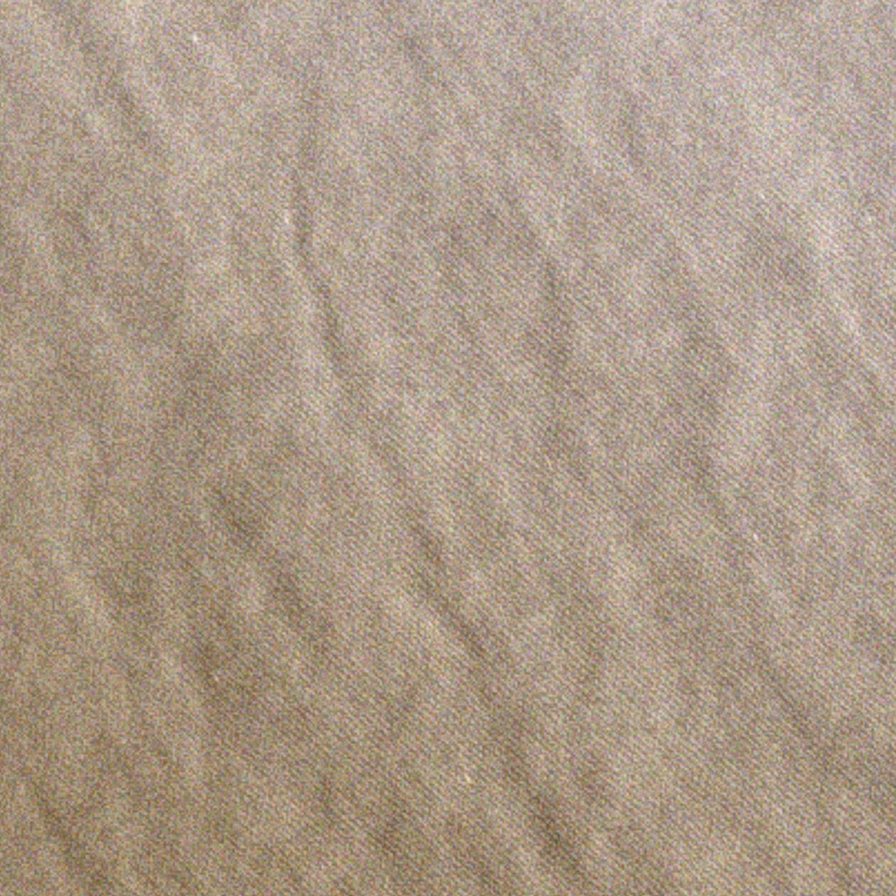
This texture is drawn by a WebGL 1 fragment shader. Its source:

```glsl
precision highp float;
// Draws softly creased beige twill cloth with diagonal ribs and coloured grain.
uniform vec2 u_resolution;

#define TAU 6.2831853
#define TWILL_RIBS 138.0
#define TWILL_DEPTH 0.054
#define FOLD_DEPTH 0.022
#define CREASE_DEPTH 0.100
#define PUCKER_DEPTH 0.10
#define GRAIN_SCALE 350.0
#define GRAIN_LUMA 0.17
#define GRAIN_CHROMA 0.135
#define TAN_SHADE vec3(0.615, 0.536, 0.435)
#define PALE_LIGHT vec3(0.738, 0.680, 0.645)

vec3 hash3(vec2 cell) {
  vec3 h = fract(cell.xyx * vec3(0.1031, 0.1030, 0.0973));
  h += dot(h, h.yxz + 33.33);
  return fract((h.xxy + h.yzz) * h.zyx);
}

// Three independent channels of smooth value noise
vec3 noise3(vec2 p) {
  vec2 i = floor(p);
  vec2 f = fract(p);
  f = f * f * (3.0 - 2.0 * f);
  vec3 low = mix(hash3(i), hash3(i + vec2(1.0, 0.0)), f.x);
  vec3 high = mix(hash3(i + vec2(0.0, 1.0)), hash3(i + 1.0), f.x);
  return mix(low, high, f.y);
}

// Broad slanting folds from layered, warped sines, fading in and out in patches
float folds(vec2 p) {
  vec2 q = p;
  float sum = 0.0;
  float freq = 12.0;
  float weight = 1.0;
  for (int i = 0; i < 5; i++) {
    float layer = float(i);
    float angle = 0.42 + 0.3 * sin(layer * 2.4) + 0.25 * p.x;
    q += 0.55 / freq * sin(q.yx * freq * 0.7 + layer * 2.1);
    float patchy = smoothstep(0.25, 0.8, noise3(q * freq * 0.22 + layer * 7.0).x);
    sum += weight * patchy * sin(dot(q, vec2(cos(angle), sin(angle))) * freq + layer * 1.7);
    freq *= 1.6;
    weight *= 0.8;
  }
  return sum;
}

// One long bent crease: a lit ridge beside a narrow darker valley
float crease(vec2 p) {
  float drop = 0.68 - p.y;
  float bend = 0.23 * (drop + sqrt(drop * drop + 0.004));
  float wobble = 0.007 * sin(p.y * 31.0) + 0.004 * sin(p.y * 67.0 + 1.0);
  float d = p.x - 0.335 - bend - wobble;
  float width = mix(0.024, 0.011, smoothstep(0.3, 0.75, p.y));
  float valley = exp(-pow(d / width, 2.0)) * (d < 0.0 ? exp(d / width) : 1.0);
  float ridge = exp(-pow((d + 1.7 * width) / width, 2.0));
  float strength = 0.72 + 0.28 * sin(p.y * 19.0 + 0.8);
  float ends = smoothstep(-0.1, 0.15, p.y) * (1.0 - smoothstep(0.68, 0.92, p.y));
  return (0.5 * ridge - valley) * strength * ends;
}

// Small puckers, lit from the upper left and stretched along the folds
float puckers(vec2 p) {
  vec2 q = mat2(0.86, -0.5, 0.5, 0.86) * p;
  vec2 light = vec2(0.45, -0.25);
  vec2 s = q * vec2(70.0, 40.0);
  float fine = noise3(s + light).x - noise3(s - light).x;
  s = s * 0.37 + 17.0;
  float coarse = noise3(s + light).y - noise3(s - light).y;
  return 0.5 * fine + 0.6 * coarse;
}

// Diagonal ribs, broken up along their length by the yarn
float twill(vec2 p) {
  float across = dot(p, vec2(0.66, 0.75));
  float along = dot(p, vec2(0.75, -0.66));
  vec3 drift = noise3(p * 24.0) - 0.5;
  float phase = across * TWILL_RIBS + 0.14 * sin(p.x * 21.0 + p.y * 9.0) + 0.55 * drift.x;
  float rib = sin(TAU * phase);
  float stitch = sin(TAU * (along * 105.0 + phase * 0.5 + drift.y));
  float clarity = smoothstep(-0.1, 0.5, p.x) * (1.0 - 0.65 * smoothstep(0.65, 0.98, p.y));
  return rib * (0.78 + 0.22 * stitch) * mix(0.35, 1.0, clarity) + 0.25 * stitch;
}

// Sparse pale lint: short flecks in randomly chosen cells
float lint(vec2 p) {
  vec2 grid = p * 11.0;
  vec3 seed = hash3(floor(grid) + 40.0);
  vec2 d = fract(grid) - 0.25 - 0.5 * seed.xy;
  d = vec2(d.x + 0.4 * d.y, d.y) / vec2(0.025, 0.06);
  return step(0.94, seed.z) * exp(-dot(d, d));
}

void main() {
  vec2 p = gl_FragCoord.xy / u_resolution;

  // Warm lower left fading to a paler, cooler upper right
  float daylight = 0.5 + 0.5 * (p.x - 0.5) + 0.85 * (p.y - 0.5);
  vec3 color = mix(TAN_SHADE, PALE_LIGHT, clamp(daylight, 0.0, 1.0));

  // Cloth relief
  float relief = FOLD_DEPTH * folds(p) + CREASE_DEPTH * crease(p);
  relief += PUCKER_DEPTH * puckers(p) + TWILL_DEPTH * twill(p);
  color += relief * vec3(0.97, 1.0, 1.04);

  // Fine brightness grain and coloured speckle
  float luma = noise3(p * GRAIN_SCALE * 1.15 + 71.0).x - 0.5;
  vec3 chroma = noise3(p * GRAIN_SCALE) - 0.5;
  color += GRAIN_LUMA * luma + GRAIN_CHROMA * chroma * vec3(0.9, 0.8, 1.3);

  color += 0.2 * lint(p);
  gl_FragColor = vec4(clamp(color, 0.0, 1.0), 1.0);
}
```
